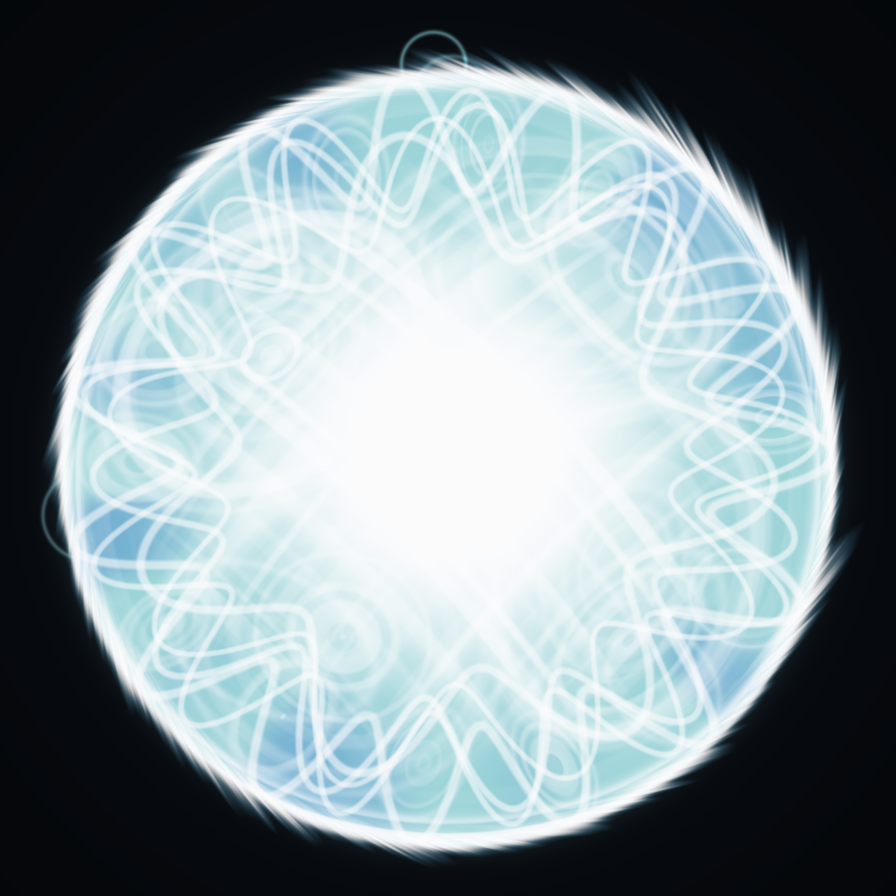
This background is drawn by a three.js fragment shader. Its source:

```glsl
// A luminous orb on near-black: teal glass woven with white filaments around a hot core.
// Lobes of nested ellipses, wavy ribbons and diagonal strands are screened together;
// the rim throws flares along tangent lines, driven by noise that wraps with angle.

#define CENTER vec2(0.5, 0.487)
#define CORE vec2(0.507, 0.492)
#define RADIUS 0.431
#define CORE_SIZE 0.098
#define CORE_FALLOFF 0.115
#define FLARE_REACH 0.052
#define STRAND_DENSITY 90.0
#define RIBBONS 5
#define NIGHT vec3(0.025, 0.037, 0.055)
#define BLUE vec3(0.36, 0.64, 0.79)
#define TEAL vec3(0.54, 0.80, 0.82)
#define WHITE vec3(0.985, 0.985, 0.99)

varying vec2 vUv;

const float TAU = 6.28319;

float hash(float n) {
  return fract(sin(n * 12.9898 + 4.1) * 43758.5453);
}

// Smooth 1D noise that repeats after a whole number of cells.
float noise(float x, float period, float seed) {
  float cell = floor(x);
  float f = fract(x);
  f = f * f * (3.0 - 2.0 * f);
  float a = hash(mod(cell, period) + seed * 17.0);
  float b = hash(mod(cell + 1.0, period) + seed * 17.0);
  return mix(a, b, f);
}

mat2 rotation(float a) {
  float c = cos(a), s = sin(a);
  return mat2(c, -s, s, c);
}

float screen(float a, float b) {
  return 1.0 - (1.0 - a) * (1.0 - b);
}

// Fine bright threads gathered into broader bundles.
float strands(float x, float seed) {
  float fine = smoothstep(0.42, 0.95, noise(x * STRAND_DENSITY, 512.0, seed));
  float bundle = noise(x * STRAND_DENSITY * 0.23, 512.0, seed + 3.0);
  return fine * (0.3 + 0.7 * bundle) + 0.3 * smoothstep(0.5, 0.9, bundle);
}

// Nested, slightly twisted ellipses centred at a given angle and distance.
float lobe(vec2 p, float angle, float reach, vec2 size, float seed) {
  vec2 q = rotation(angle) * p - vec2(reach, 0.0);
  q = rotation(0.5 * (hash(seed) - 0.5)) * q / size;
  float u = length(q);
  u += 0.07 * u * sin(2.0 * atan(q.y, q.x) + seed * 2.3);
  float edge = exp(-pow((u - 0.94) * size.x / 0.005, 2.0));
  float inside = 1.0 - smoothstep(0.85, 1.0, u);
  return inside * strands(u * size.x * 1.3, seed) + 0.45 * edge;
}

// Soft-edged circular thread.
float ring(vec2 p, vec2 center, float radius, float width) {
  return exp(-pow((length(p - center) - radius) / width, 2.0));
}

float weave(vec2 p, float r, float angle) {
  float light = 0.0;

  // Four large lobes on the diagonals.
  for (int i = 0; i < 4; i++) {
    float k = float(i);
    float a = TAU * (k + 0.5) / 4.0;
    light = screen(light, 0.62 * lobe(p, a, 0.285, vec2(0.085, 0.13), k + 1.0));
    light = screen(light, 0.50 * lobe(p, a + 0.25, 0.23, vec2(0.17, 0.21), k + 11.0));
  }

  // Smaller curls circling near the rim.
  for (int i = 0; i < 14; i++) {
    float k = float(i);
    float a = TAU * (k + 0.4 * hash(k + 5.0)) / 14.0;
    float reach = 0.32 + 0.055 * hash(k + 41.0);
    vec2 size = vec2(0.07, 0.038 + 0.03 * hash(k + 63.0));
    light = screen(light, 0.55 * lobe(p, a, reach, size, k + 23.0));
  }

  // Crossing wave ribbons, thinned by their slope.
  for (int i = 0; i < RIBBONS; i++) {
    float k = float(i);
    float waves = 7.0 + 2.0 * k;
    float phase = waves * angle + TAU * hash(k + 80.0);
    float path = 0.30 + 0.016 * k + 0.065 * cos(phase);
    float slope = 0.065 * waves * sin(phase) / max(r, 0.1);
    float d = abs(r - path) / sqrt(1.0 + slope * slope);
    float width = 0.002 + 0.004 * hash(k + 91.0);
    light = screen(light, 0.6 * (1.0 - smoothstep(width * 0.4, width + 0.002, d)));
  }

  // Bowed diagonal strands, strongest around the core.
  float bow = 0.7 * p.x * p.y;
  float reachMask = 1.0 - smoothstep(0.22, 0.37, r);
  float rising = strands((p.y - p.x) * 0.75 + bow + 1.0, 51.0);
  float falling = strands((p.x + p.y) * 0.75 - bow + 1.0, 57.0);
  light = screen(light, 0.65 * reachMask * rising);
  light = screen(light, 0.65 * reachMask * falling);

  // Concentric arcs just inside the rim.
  float arcs = strands(r * 1.4 + 0.012 * sin(angle * 3.0), 70.0);
  return screen(light, 0.7 * arcs * smoothstep(0.35, 0.42, r));
}

void main() {
  vec2 p = vUv - CENTER;
  float r = length(p);
  float angle = atan(p.y, p.x);

  // Glass body, bluer in patches toward the rim.
  float patches = noise((angle / TAU + 0.5) * 28.0, 28.0, 8.0);
  float blue = smoothstep(0.25, 0.38, r) * smoothstep(0.2, 0.8, patches);
  vec3 orb = mix(TEAL, BLUE, blue);
  float light = weave(p, r, angle);
  light = screen(light, 0.16 + 0.25 * (1.0 - smoothstep(0.15, 0.34, r)));
  orb = mix(orb, WHITE, light);

  // White-hot core.
  float fromCore = max(length(vUv - CORE) - CORE_SIZE, 0.0) / CORE_FALLOFF;
  orb = mix(orb, WHITE, exp(-fromCore * fromCore));

  // Flares follow tangents, so their tips lean counter-clockwise.
  float turn = (angle - acos(min(0.408 / max(r, 0.01), 1.0))) / TAU + 1.0;
  float broad = noise(turn * 34.0, 34.0, 2.0);
  float fine = noise(turn * 170.0, 170.0, 4.0);
  float hair = noise(turn * 380.0, 380.0, 6.0);
  float side = 0.85 + 0.3 * cos(angle + 0.1);
  float reach = 0.007 + FLARE_REACH * side * broad * (0.25 + 0.75 * fine);
  float flare = 1.0 - smoothstep(0.0, reach, r - RADIUS);
  flare *= mix(1.0, 0.45 + 0.55 * hair, smoothstep(RADIUS - 0.005, RADIUS + 0.012, r));

  // Bright band, frayed on its inner side.
  float bandWidth = 0.008 + 0.012 * broad * fine;
  float band = exp(-pow((r - RADIUS + 0.004) / bandWidth, 2.0));
  orb = mix(orb, WHITE, band * (0.7 + 0.3 * hair));

  // Night, halo and stray loops outside the glass.
  float outside = max(r - RADIUS, 0.0);
  vec3 color = NIGHT * (1.0 - 0.3 * smoothstep(0.45, 0.7, r));
  color += TEAL * 0.16 * exp(-outside / 0.013);
  float loops = 0.5 * ring(vUv, vec2(0.484, 0.928), 0.036, 0.0025);
  loops += 0.35 * ring(vUv, vec2(0.505, 0.895), 0.042, 0.003);
  loops += 0.35 * ring(vUv, vec2(0.098, 0.425), 0.050, 0.0025);
  color += TEAL * loops;
  color = mix(color, mix(BLUE, WHITE, smoothstep(0.15, 0.75, flare)), flare);

  float body = 1.0 - smoothstep(RADIUS - 0.005, RADIUS + 0.003, r);
  gl_FragColor = vec4(mix(color, orb, body), 1.0);
}
```
